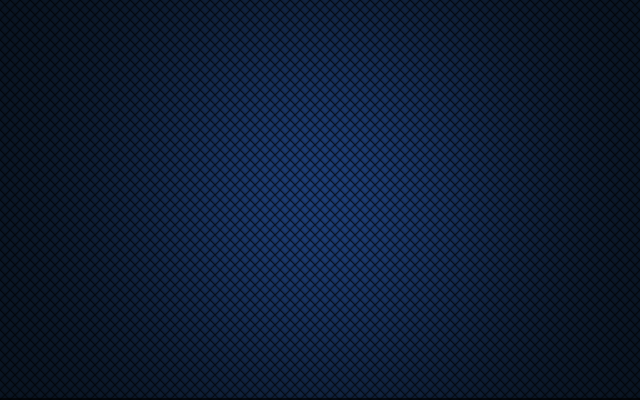
Write a Shadertoy shader that draws this pattern.

```glsl
// A dark blue diagonal weave of small diamonds, lit by a soft central glow.

// One woven diamond: soft dark seams, with strands that dip under their neighbours.
float weave(vec2 p, float pixel) {
    vec2 strands = vec2(p.x + p.y, p.x - p.y);
    vec2 cell = floor(strands);
    vec2 local = fract(strands) - 0.5;
    vec2 seamDist = 0.5 - abs(local);

    // Seams, softened by the size of a pixel
    vec2 cover = smoothstep(0.0, 0.08 + 0.8 * pixel, seamDist);
    float seams = mix(0.46, 1.0, cover.x * cover.y);

    // Alternate strands pass over and under each other
    float over = mod(cell.x + cell.y, 2.0);
    float along = mix(local.x, local.y, over);
    float sheen = 1.1 - 1.1 * along * along;

    // Slight light from above on each diamond
    float bevel = 1.0 + 0.08 * (local.x - local.y);
    return seams * sheen * bevel;
}

void mainImage(out vec4 fragColor, in vec2 fragCoord) {
    vec2 uv = fragCoord / iResolution.xy;
    vec2 p = (fragCoord - 0.5 * iResolution.xy) / iResolution.y;

    // Radial glow, fading to near black at the sides
    vec2 fromGlow = p - vec2(0.015, 0.01);
    float glow = exp(-3.9 * dot(fromGlow, fromGlow));
    vec3 shade = vec3(0.032, 0.069, 0.115);
    vec3 blue = vec3(0.101, 0.216, 0.415);
    vec3 color = mix(shade, blue, glow);

    // Forty diamonds fill the height
    float pixel = 40.0 / iResolution.y;
    color *= weave(p * 40.0, pixel);

    // Thin dark strip along the bottom edge
    color *= mix(0.3, 1.0, smoothstep(0.004, 0.007, uv.y));

    fragColor = vec4(color, 1.0);
}
```
